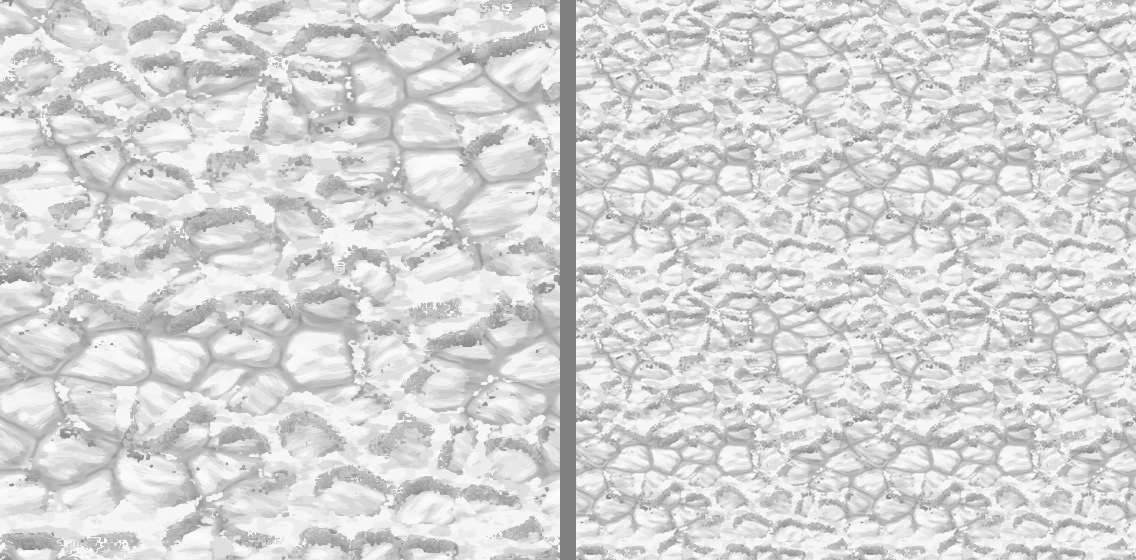
Left, the tile; right, the same tile 2 across and 2 down.
Reproduce this texture map procedurally as a WebGL 1 fragment shader.

```glsl
precision highp float;
uniform vec2 u_resolution;

const vec2 GRID = vec2(8.0, 12.0);

float hash(vec2 p) {
  vec3 q = fract(p.xyx * 0.1031);
  q += dot(q, q.yzx + 33.33);
  return fract((q.x + q.y) * q.z);
}

// Value noise that wraps after a whole number of cells
float noise(vec2 p, vec2 period) {
  vec2 i = floor(p), f = fract(p);
  f = f * f * (3.0 - 2.0 * f);
  vec2 a = mod(i, period), b = mod(i + 1.0, period);
  return mix(mix(hash(a), hash(vec2(b.x, a.y)), f.x),
             mix(hash(vec2(a.x, b.y)), hash(b), f.x), f.y);
}

float fbm(vec2 uv, vec2 freq) {
  float sum = 0.0, amp = 0.53;
  for (int k = 0; k < 4; k++) {
    sum += amp * noise(uv * freq, freq);
    freq *= 2.0;
    amp *= 0.5;
  }
  return sum;
}

// Crisp steps, like overlapping flat brush strokes
float stair(float x) {
  return floor(x) + smoothstep(0.8, 1.0, fract(x));
}

// Jittered stone centre in staggered rows
vec2 seat(vec2 cell) {
  vec2 w = mod(cell, GRID);
  return cell + vec2(0.5 * mod(w.y, 2.0), 0.0)
       + 0.04 + 0.92 * vec2(hash(w + 3.0), hash(w + 57.0));
}

// Position inside the stone (xy), rounded joint distance (z), stone seed (w)
vec4 stoneLayout(vec2 uv) {
  vec2 warp = vec2(fbm(uv, vec2(9.0)), fbm(uv + 0.37, vec2(8.0))) - 0.5;
  vec2 p = (uv + 0.035 * warp) * GRID;
  vec2 home = floor(p), squash = vec2(1.0, 0.92), nearest = vec2(9.0);
  float seed = 0.0, sum = 0.0;
  for (int y = -2; y <= 2; y++)
    for (int x = -2; x <= 2; x++) {
      vec2 cell = home + vec2(x, y);
      vec2 r = (seat(cell) - p) * squash;
      if (dot(r, r) < dot(nearest, nearest)) {
        nearest = r;
        seed = hash(mod(cell, GRID) + 21.0);
      }
    }
  for (int y = -2; y <= 2; y++)
    for (int x = -2; x <= 2; x++) {
      vec2 r = (seat(home + vec2(x, y)) - p) * squash;
      vec2 gap = r - nearest;
      if (dot(gap, gap) > 0.0001)
        sum += exp(-28.0 * dot(0.5 * (nearest + r), normalize(gap)));
    }
  return vec4(-nearest, -log(sum) / 28.0, seed);
}

// Positive where snow lies: mostly along the joints, in short drifts
float snowField(vec2 uv, float joint) {
  float drift = fbm(uv + 0.13, vec2(6.0, 10.0)) - 0.5;
  return 1.5 * drift + 0.42 * (1.0 - smoothstep(0.0, 0.28, joint)) - 0.42;
}

float stoneTone(vec4 stone) {
  float angle = 1.7 * (stone.w - 0.5);
  float c = cos(angle), s = sin(angle);
  vec2 q = mat2(c, s, -s, c) * stone.xy;
  float strokes = noise(q * vec2(3.0, 8.0) + stone.w * 91.0, vec2(512.0));
  float streaks = noise(q * vec2(8.0, 30.0) + stone.w * 47.0, vec2(512.0));
  float light = 0.5 * stone.y - 0.2 * stone.x + 0.8 * strokes + 0.25 * streaks;
  float plate = smoothstep(0.13, 0.15, stone.z + 0.16 * (strokes - 0.5) + 0.05 * (streaks - 0.5));
  return min(0.72 + 0.26 * stair(light * 5.0) / 5.0 + 0.08 * plate, 0.97);
}

void main() {
  vec2 uv = gl_FragCoord.xy / u_resolution;
  vec4 stone = stoneLayout(uv);
  vec2 above = uv + vec2(-0.006, 0.026);
  float snow = snowField(uv, stone.z);
  float snowAbove = snowField(above, stoneLayout(above).z);
  float grain = noise(uv * vec2(170.0, 210.0), vec2(170.0, 210.0)) - 0.5;
  float crumbs = fbm(uv, vec2(45.0, 64.0)) - 0.5;
  float brush = fbm(uv + 0.29, vec2(24.0, 50.0)) - 0.5;

  // Mortar, dark crevices and stones
  float mortar = 0.76 + 0.2 * brush;
  mortar -= 0.14 * (1.0 - smoothstep(0.0, 0.05, stone.z)) * smoothstep(-0.12, 0.12, brush);
  float tone = mix(mortar, stoneTone(stone), smoothstep(0.04, 0.12, stone.z));
  tone += 0.07 * brush + 0.03 * crumbs;

  // Soft shadow around the foot of the snow
  tone -= 0.07 * smoothstep(-0.16, 0.0, snowAbove);

  // Grainy grey crust: the snow slab seen from its lower side
  float speck = 0.7 * crumbs + 0.5 * grain;
  float crust = 0.77 - 0.35 * max(-snow, 0.0) + 0.25 * crumbs + 0.2 * grain;
  crust -= 0.13 * smoothstep(0.06, 0.16, speck);
  crust += 0.13 * smoothstep(0.1, 0.2, -speck);
  tone = mix(tone, crust, smoothstep(0.0, 0.05, snowAbove + 0.5 * speck));

  // White crown, crumbling into pits toward the crust
  float under = smoothstep(-0.02, 0.14, snowAbove - snow);
  float ragged = snow + mix(0.25, 0.75, under) * speck;
  float crown = 0.965 - 0.09 * smoothstep(0.04, 0.14, brush) - 0.04 * smoothstep(0.0, 0.12, -crumbs);
  float pits = under * (1.0 - smoothstep(0.04, 0.22, snow)) * smoothstep(0.0, 0.1, grain - 0.6 * crumbs);
  tone = mix(tone, crown - 0.26 * pits, smoothstep(0.0, 0.035, ragged));

  gl_FragColor = vec4(vec3(clamp(tone, 0.55, 0.98)), 1.0);
}
```
